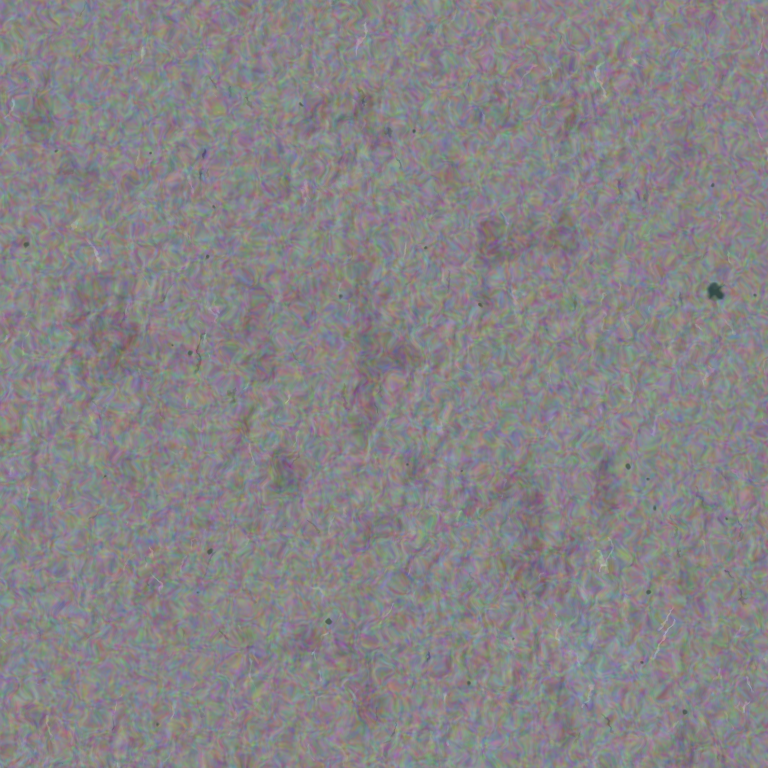
This texture is drawn by a Shadertoy shader. Its source:

```glsl
// Grey recycled paper with fine coloured grain, soft stains, thin fibres and dark specks.

float hash(vec2 p) {
    return fract(sin(dot(p, vec2(127.1, 311.7))) * 43758.5453);
}

vec3 hash3(vec2 p) {
    return vec3(hash(p), hash(p + 17.3), hash(p + 41.9));
}

// Value noise with three independent channels
vec3 noise3(vec2 p) {
    vec2 cell = floor(p), f = fract(p);
    f = f * f * (3.0 - 2.0 * f);
    vec3 low = mix(hash3(cell), hash3(cell + vec2(1, 0)), f.x);
    vec3 high = mix(hash3(cell + vec2(0, 1)), hash3(cell + vec2(1, 1)), f.x);
    return mix(low, high, f.y);
}

vec3 fbm3(vec2 p) {
    vec3 sum = vec3(0.0);
    float amp = 0.5;
    for (int i = 0; i < 4; i++) {
        sum += amp * noise3(p);
        p = mat2(0.8, 0.6, -0.6, 0.8) * p * 2.1 + 7.7;
        amp *= 0.5;
    }
    return sum / 0.9375;
}

float segment(vec2 p, vec2 halfAxis) {
    float t = clamp(dot(p, halfAxis) / dot(halfAxis, halfAxis), -1.0, 1.0);
    return length(p - halfAxis * t);
}

// Signed fibre coverage: positive is pale, negative is dark
float fibres(vec2 uv, float scale, float seed, float pixel) {
    vec2 p = uv * scale + seed;
    p += (fbm3(uv * 42.0 + seed).xy - 0.5) * 0.03 * scale;
    float sum = 0.0;
    for (int y = -1; y <= 1; y++)
    for (int x = -1; x <= 1; x++) {
        vec2 cell = floor(p) + vec2(x, y);
        vec3 place = hash3(cell + seed), kind = hash3(cell + seed + 73.0);
        if (kind.x > 0.5) continue;
        float angle = (place.z - 0.5) * 1.3;
        vec2 halfAxis = vec2(sin(angle), cos(angle)) * mix(0.1, 0.38, kind.y);
        float d = segment(p - cell - place.xy, halfAxis) / scale;
        float line = 1.0 - smoothstep(0.0003, 0.0016 + pixel, d);
        sum += line * (kind.z < 0.62 ? 1.0 : -1.0) * mix(0.35, 1.0, kind.y);
    }
    return clamp(sum, -1.0, 1.0);
}

// Sparse ragged specks, a few of them larger
float specks(vec2 uv, float pixel) {
    vec2 p = uv * 11.0;
    float sum = 0.0;
    for (int y = -1; y <= 1; y++)
    for (int x = -1; x <= 1; x++) {
        vec2 cell = floor(p) + vec2(x, y);
        vec3 place = hash3(cell + 5.0);
        float radius = mix(0.001, 0.005, pow(place.z, 4.0));
        float d = length(p - cell - place.xy) / 11.0;
        d += (noise3(uv * 210.0).x - 0.5) * 0.004;
        float spot = 1.0 - smoothstep(radius - pixel, radius + 1.5 * pixel, d);
        sum = max(sum, spot * step(hash(cell + 91.0), 0.26));
    }
    return sum;
}

void mainImage(out vec4 fragColor, in vec2 fragCoord) {
    vec2 uv = fragCoord / iResolution.y;
    float pixel = 1.0 / iResolution.y;
    vec3 color = vec3(0.532, 0.521, 0.531);

    // Coloured grain on bent, rotated lattices
    vec2 bent = uv + (noise3(uv * 55.0 + 9.0).xy - 0.5) * 0.012;
    vec3 hue = (noise3(mat2(0.8, 0.6, -0.6, 0.8) * bent * 185.0) - 0.5) * 0.145
             + (noise3(mat2(0.9, -0.44, 0.44, 0.9) * bent * 95.0 + 31.0) - 0.5) * 0.08
             + (noise3(mat2(0.6, 0.8, -0.8, 0.6) * uv * 310.0 + 67.0) - 0.5) * 0.09;
    hue -= dot(hue, vec3(0.333));
    color += hue * vec3(0.9, 1.05, 1.1);

    // Grey tooth, then pressed relief stretched upright
    color += (noise3(mat2(0.7, 0.71, -0.71, 0.7) * bent * 230.0 + 13.0).x - 0.5) * 0.075;
    vec2 reliefUv = bent * vec2(78, 46);
    float relief = fbm3(reliefUv).x - fbm3(reliefUv + vec2(0.4, -0.25)).x;
    float rough = 0.5 + noise3(uv * 9.0 + 21.0).x;
    color += relief * rough * 0.15;

    // Faint tint drift and small dull reddish stains
    color += (fbm3(uv * 6.0 + 12.0) - 0.5) * 0.022;
    vec2 stainUv = bent * vec2(19, 13) + 3.0;
    float stain = smoothstep(0.57, 0.8, fbm3(stainUv).y);
    color -= stain * vec3(0.055, 0.07, 0.06);

    // Pale blue smear near the lower right
    vec2 smear = mat2(0.85, 0.53, -0.53, 0.85) * (uv - vec2(0.73, 0.13));
    float smearMask = exp(-dot(smear * vec2(9, 5), smear * vec2(9, 5)));
    smearMask *= smoothstep(0.46, 0.66, fbm3(uv * 16.0 + 50.0).z);
    color += smearMask * vec3(0.005, 0.045, 0.07);

    // Fibres at two sizes, broken along their length
    float fibre = fibres(uv, 11.0, 4.0, pixel) + 0.7 * fibres(uv, 24.0, 29.0, pixel);
    fibre *= smoothstep(0.3, 0.75, noise3(uv * 75.0 + 80.0).x);
    color += fibre * vec3(0.12, 0.11, 0.11);

    // Dark specks and one larger greenish inclusion
    color = mix(color, vec3(0.22, 0.29, 0.25), specks(uv, pixel) * 0.7);
    vec2 flake = abs(uv - vec2(0.931, 0.62) + (noise3(uv * 130.0).xy - 0.5) * 0.008);
    float inclusion = 1.0 - smoothstep(0.005, 0.013, max(flake.x, flake.y));
    color = mix(color, vec3(0.13, 0.23, 0.22), inclusion * 0.8);

    fragColor = vec4(clamp(color, 0.0, 1.0), 1.0);
}
```
